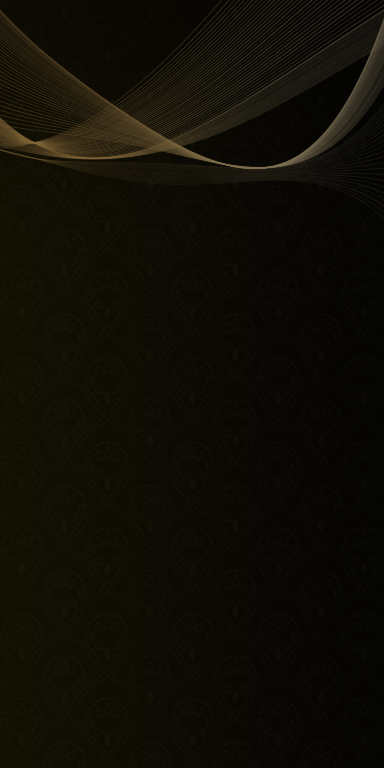
A WebGL 2 fragment shader for this background:

```glsl
#version 300 es
precision highp float;
// Dark olive damask wallpaper under sweeping gold ribbons of fine lines.
// Each ribbon is a family of strands blended between two smooth edge curves;
// the damask is one mirrored motif repeated on a half-drop lattice.

uniform vec2 u_resolution;
out vec4 fragColor;

const vec3 OLIVE = vec3(0.074, 0.061, 0.010);
const vec3 NIGHT = vec3(0.020, 0.017, 0.012);
const vec3 DAMASK_TINT = vec3(0.030, 0.029, 0.020);
const vec3 BRONZE = vec3(0.44, 0.34, 0.20);
const vec3 PALE_GOLD = vec3(0.45, 0.41, 0.31);
const float TILE = 0.2225;                       // damask period, canvas widths
const vec2 TILE_CENTRE = vec2(0.502, 0.745);
const float STRAND_WIDTH = 0.0015;
const float TAU = 6.28318;

float hash(float n) {
    return fract(sin(n * 127.1) * 43758.5453);
}

float stroke(float d, float width, float blur) {
    return 1.0 - smoothstep(width - blur * 0.5, width + blur, abs(d));
}

// Quartic through five evenly spaced heights (forward differences)
float curve(float x, float h0, vec4 h) {
    float s = x * 4.0;
    vec4 d1 = h - vec4(h0, h.xyz);
    vec3 d2 = d1.yzw - d1.xyz;
    vec2 d3 = d2.yz - d2.xy;
    float c2 = s * (s - 1.0) / 2.0;
    float c3 = c2 * (s - 2.0) / 3.0;
    float c4 = c3 * (s - 3.0) / 4.0;
    return h0 + s * d1.x + c2 * d2.x + c3 * d3.x + c4 * (d3.y - d3.x);
}

// Summed light of strands between edges a and b; bias crowds them to one edge
float ribbon(vec2 p, float a0, vec4 a, float b0, vec4 b, int count, float bias, float px) {
    const float STEP = 0.002;
    vec2 edge = vec2(curve(p.x, a0, a), curve(p.x, b0, b));
    vec2 ahead = vec2(curve(p.x + STEP, a0, a), curve(p.x + STEP, b0, b));
    vec2 slope = (ahead - edge) / STEP;
    float width = max(STRAND_WIDTH, 0.45 * px);
    float light = 0.0;
    for (int i = 0; i < count; i++) {
        float k = pow(float(i) / float(count - 1), bias);
        float m = mix(slope.x, slope.y, k);
        float d = (p.y - mix(edge.x, edge.y, k)) * inversesqrt(1.0 + m * m);
        light += (0.65 + 0.7 * hash(float(i) + 1.0)) * exp(-d * d / (width * width));
    }
    return light * STRAND_WIDTH / width;
}

// Scroll: a spiral line inside a disc
float curl(vec2 q, float radius, float blur) {
    float r = length(q);
    float turn = fract(r / 0.055 - atan(q.y, q.x) / TAU) - 0.5;
    return stroke(turn * 0.055, 0.008, blur) * (1.0 - smoothstep(radius - blur, radius, r));
}

// One damask motif, y pointing up, in tile units
float motif(vec2 q, float blur) {
    q.x = abs(q.x);
    vec2 c = q - vec2(0.0, -0.06);
    float r = length(c);
    float angle = atan(c.x, c.y);
    float fan = 1.0 - smoothstep(1.45, 1.6, angle);

    // Palmette, with a beaded arch above it
    float ink = fan * stroke(r - 0.13 - 0.035 * cos(angle * 8.0), 0.010, blur);
    ink = max(ink, fan * 0.7 * stroke(r - 0.06, 0.018, blur));
    float bead = (fract(angle / 0.26 + 0.5) - 0.5) * 0.26 * r;
    ink = max(ink, fan * stroke(length(vec2(bead, r - 0.23)), 0.017, blur));

    // Side scrolls and hanging drop
    ink = max(ink, curl(q - vec2(0.22, -0.10), 0.085, blur));
    ink = max(ink, curl(q.yx - vec2(-0.20, 0.10), 0.070, blur));
    ink = max(ink, stroke(length((q - vec2(0.0, -0.31)) * vec2(2.2, 1.0)), 0.07, blur));

    // Leafy ogee border
    float border = q.x + abs(q.y) - 0.465 + 0.025 * sin(q.y * TAU * 3.0);
    return max(ink, 0.75 * stroke(border, 0.013, blur));
}

float damask(vec2 p, float px) {
    vec2 g = (p - TILE_CENTRE) / TILE;
    vec2 a = fract(g + 0.5) - 0.5;
    vec2 b = fract(g) - 0.5;
    vec2 q = abs(a.x) + abs(a.y) < 0.5 ? a : b;
    return motif(vec2(q.x, -q.y), px / TILE);
}

void main() {
    // Canvas widths, measured down from the top
    float px = 1.0 / u_resolution.x;
    vec2 p = vec2(gl_FragCoord.x, u_resolution.y - gl_FragCoord.y) * px;

    // Wall: olive at the left, nearly black at the right and the top
    vec3 color = mix(OLIVE, NIGHT, smoothstep(-0.15, 1.1, p.x));
    float lower = smoothstep(0.0, 0.65, p.y);
    color *= mix(0.65, 1.0, lower);
    color += DAMASK_TINT * damask(p, px) * mix(0.4, 0.75, lower) * mix(1.0, 0.7, p.x);

    // Ribbons: left swoop, top right fan, rising band, faint lower veil
    float light = 0.34 * ribbon(p, 0.026, vec4(0.242, 0.396, 0.42, 0.05),
                                0.325, vec4(0.36, 0.411, 0.43, 0.22), 38, 1.6, px);
    light += 0.42 * ribbon(p, 0.385, vec4(0.30, 0.086, -0.21, -0.52),
                           0.307, vec4(0.411, 0.339, 0.19, 0.026), 34, 0.75, px);
    light += 0.22 * ribbon(p, 0.307, vec4(0.411, 0.339, 0.19, 0.026),
                           0.38, vec4(0.414, 0.372, 0.26, 0.117), 24, 1.0, px);
    light += mix(0.06, 0.15, p.x) * ribbon(p, 0.39, vec4(0.422, 0.43, 0.43, 0.27),
                           0.39, vec4(0.455, 0.48, 0.47, 0.57), 22, 1.2, px);
    vec3 gold = mix(BRONZE, PALE_GOLD, smoothstep(0.2, 0.85, p.x));
    color += gold * (1.0 - exp(-light));

    fragColor = vec4(color, 1.0);
}
```
